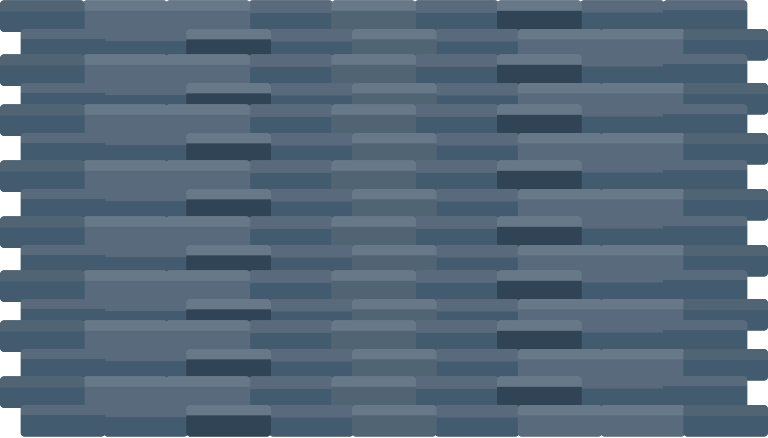
Give the GLSL for this pattern, as a Shadertoy shader.

```glsl
// Staggered wall of overlapping rounded slate tiles with lighter upper bands.

const vec2  CANVAS     = vec2(768.0, 438.0);  // design units, y pointing down
const int   ROWS       = 16;
const int   COLUMNS    = 9;
const vec2  TILE       = vec2(84.6, 31.8);
const float PITCH      = 82.85;               // horizontal spacing of tiles
const float ROW_STEP   = 28.0;                // usual vertical spacing of rows
const float GROUP_STEP = 216.0;               // height of eight rows
const float TOP_MARGIN = 0.2;
const float ODD_DROP   = 0.7;                 // extra drop of the mirrored rows
const float RADIUS     = 4.0;
const float SOFTNESS   = 0.7;                 // edge width relative to a sample
const vec3  BACKGROUND = vec3(1.0);

// Slate tones
const int DEEP = 0, BLUE = 1, MOSS = 2, GREY = 3, PALE = 4;
const vec3 TONES[5] = vec3[5](
    vec3(0.192, 0.267, 0.333),
    vec3(0.259, 0.357, 0.431),
    vec3(0.318, 0.392, 0.451),
    vec3(0.349, 0.416, 0.486),
    vec3(0.404, 0.471, 0.533));

// Upper band tone, lower body tone and band height for each column
const int BAND[9] = int[9](MOSS, PALE, PALE, GREY, PALE, GREY, PALE, GREY, GREY);
const int BODY[9] = int[9](BLUE, GREY, GREY, BLUE, MOSS, BLUE, DEEP, BLUE, BLUE);
const float BAND_HEIGHT[9] = float[9](11.3, 10.5, 10.5, 12.6, 10.5, 12.6, 10.5, 12.3, 10.0);

float roundedBox(vec2 p, vec2 halfSize, float radius) {
    vec2 q = abs(p) - halfSize + radius;
    return length(max(q, 0.0)) + min(max(q.x, q.y), 0.0) - radius;
}

float coverage(float dist, float edge) {
    return clamp(0.5 - dist / edge, 0.0, 1.0);
}

// Rows come in groups of eight, with two tighter steps in each group
float rowTop(int row) {
    int k = row % 8;
    float tightening = (k >= 2 ? 2.0 : 0.0) + (k >= 4 ? 6.0 : 0.0);
    float drop = TOP_MARGIN + float(row % 2) * ODD_DROP;
    return float(row / 8) * GROUP_STEP + float(k) * ROW_STEP - tightening + drop;
}

// Paints one tile; p is measured from its upper left corner
vec3 paintTile(vec3 under, vec2 p, int column, float edge) {
    float bandMask = coverage(p.y - BAND_HEIGHT[column], edge);
    vec3 tone = mix(TONES[BODY[column]], TONES[BAND[column]], bandMask);
    float dist = roundedBox(p - 0.5 * TILE, 0.5 * TILE, RADIUS);
    return mix(under, tone, coverage(dist, edge));
}

void mainImage(out vec4 fragColor, in vec2 fragCoord) {
    float unit = CANVAS.y / iResolution.y;
    float edge = unit * SOFTNESS;
    vec2 p = (fragCoord - 0.5 * iResolution.xy) * unit;
    p = vec2(p.x, -p.y) + 0.5 * CANVAS;

    vec3 color = BACKGROUND;
    for (int row = 0; row < ROWS; row++) {
        float y = p.y - rowTop(row);
        if (y < -edge || y > TILE.y + edge) continue;

        // Alternate rows are mirrored, which also staggers the joints
        float x = row % 2 == 0 ? p.x : CANVAS.x - p.x;
        int first = int(floor(x / PITCH - 0.5));

        // Of the two nearest tiles, the even column overlaps the odd one
        int oddColumn = first + 1 - (first & 1);
        int evenColumn = first + (first & 1);
        for (int i = 0; i < 2; i++) {
            int column = i == 0 ? oddColumn : evenColumn;
            if (column < 0 || column >= COLUMNS) continue;
            color = paintTile(color, vec2(x - float(column) * PITCH, y), column, edge);
        }
    }
    fragColor = vec4(color, 1.0);
}
```
